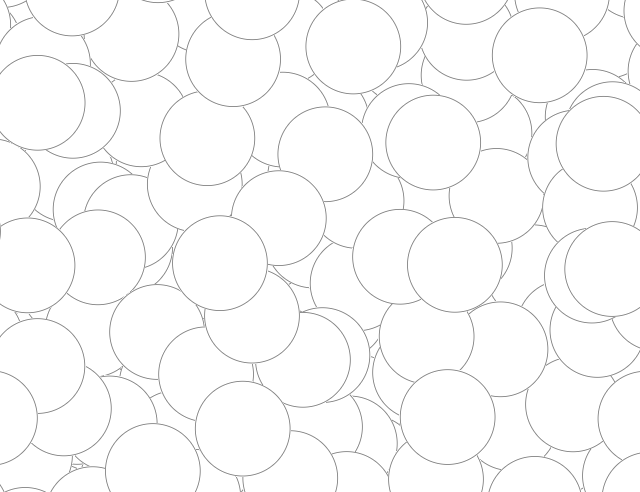
Reproduce this pattern procedurally as a Shadertoy shader.

```glsl
// Overlapping white discs with thin grey outlines, scattered in random stacking order.

// Lengths are fractions of the canvas height.
const float DISC_RADIUS = 0.0963;
const float LINE_WIDTH  = 0.0017;
const float CELL_SIZE   = 0.117;   // spacing of the scatter grid
const float JITTER      = 0.86;    // share of a cell a centre may roam
const float GRID_ANGLE  = 0.42;    // tilt that hides the grid axes
const int   LAYERS      = 2;       // lower layers fill the gaps
const vec3  PAPER_COLOR = vec3(1.0);
const vec3  LINE_COLOR  = vec3(0.48);

// Three random values per cell: centre offset (xy) and stacking height (z).
vec3 hash3(vec2 cell) {
    vec3 p = fract(cell.xyx * vec3(0.1031, 0.1030, 0.0973));
    p += dot(p, p.yxz + 33.33);
    return fract((p.xxy + p.yzz) * p.zyx);
}

// Signed distance to the rim of the topmost disc that reaches the point.
float topDiscDistance(vec2 point, float reach) {
    float topHeight = -1.0;
    float rimDistance = 1.0;
    for (int layer = 0; layer < LAYERS; layer++) {
        vec2 shift = vec2(0.5, 0.37) * float(layer);
        vec2 grid = point / CELL_SIZE + shift;
        vec2 home = floor(grid);
        for (int y = -1; y <= 1; y++) {
            for (int x = -1; x <= 1; x++) {
                vec2 cell = home + vec2(x, y);
                vec3 rnd = hash3(cell + 57.0 + 131.0 * float(layer));
                vec2 center = cell + 0.5 + JITTER * (rnd.xy - 0.5);
                float dist = length(grid - center) * CELL_SIZE - DISC_RADIUS;
                float height = rnd.z + float(LAYERS - layer);
                if (dist < reach && height > topHeight) {
                    topHeight = height;
                    rimDistance = dist;
                }
            }
        }
    }
    return rimDistance;
}

void mainImage(out vec4 fragColor, in vec2 fragCoord) {
    float pixel = 1.0 / iResolution.y;
    vec2 uv = fragCoord * pixel;
    float c = cos(GRID_ANGLE), s = sin(GRID_ANGLE);
    vec2 point = mat2(c, s, -s, c) * uv;

    // Outline coverage over one pixel footprint.
    float reach = 0.5 * (LINE_WIDTH + pixel);
    float rim = abs(topDiscDistance(point, reach));
    float ink = clamp((reach - rim) / pixel, 0.0, min(1.0, LINE_WIDTH / pixel));

    fragColor = vec4(mix(PAPER_COLOR, LINE_COLOR, ink), 1.0);
}
```
